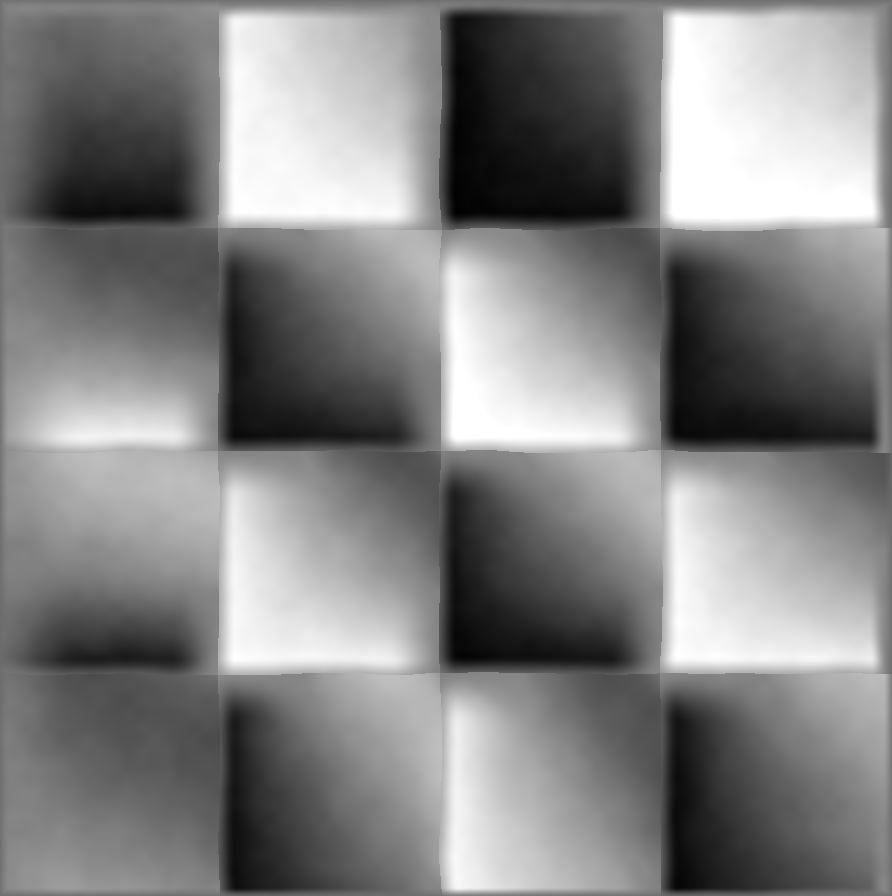
A Shadertoy shader for this texture map:

```glsl
// Soft grey 4 by 4 checkerboard: each square glows or darkens along its left and bottom edges.

float hash(vec2 p) {
    return fract(sin(dot(p, vec2(127.1, 311.7))) * 43758.5453);
}

float valueNoise(vec2 p) {
    vec2 i = floor(p);
    vec2 f = fract(p);
    f = f * f * (3.0 - 2.0 * f);
    return mix(mix(hash(i), hash(i + vec2(1, 0)), f.x),
               mix(hash(i + vec2(0, 1)), hash(i + vec2(1, 1)), f.x), f.y);
}

// Signed contrast of one square: strong at left and bottom, reversed at the far corner.
float squareContrast(vec2 cell, vec2 local) {
    bool firstColumn = cell.x < 0.5, lastColumn = cell.x > 2.5;
    bool bottomRow = cell.y < 0.5, topRow = cell.y > 2.5;

    // The outer squares see only part of the falloff.
    vec2 reach = clamp(local, 0.0, 1.0);
    if (firstColumn) reach.x = 0.75 + 0.25 * reach.x;
    if (lastColumn) reach.x *= 0.8;
    if (bottomRow) reach.y = 0.35 + 0.65 * reach.y;
    if (topRow) reach.y *= 0.4;

    float contrast = 0.51 - 0.8 * (1.0 - exp(-2.0 * reach.x * reach.y));
    vec2 farLobe = pow(reach, vec2(5.0)) * smoothstep(0.0, 0.5, reach.yx);
    contrast -= 0.11 * (farLobe.x + farLobe.y);

    // Quick rise from the left and bottom edges.
    vec2 riseWidth = vec2(firstColumn ? 0.38 : 0.08, bottomRow ? 0.04 : 0.08);
    vec2 rise = mix(vec2(0.25), vec2(1.0), smoothstep(vec2(-0.02), riseWidth, local));

    // Slower fade towards the right and top edges.
    vec2 fadeWidth = vec2(lastColumn ? 0.08 : 0.24, topRow ? 0.08 : 0.24);
    vec2 fade = 1.0 - smoothstep(1.02 - fadeWidth, vec2(1.02), local);
    float corner = 1.0 - 0.8 * pow(reach.x * reach.y, 6.0);
    float light = max(contrast, 0.0) * fade.x * fade.y;
    float reversed = min(contrast, 0.0) * corner;
    return (light + reversed) * rise.x * rise.y;
}

void mainImage(out vec4 fragColor, in vec2 fragCoord) {
    vec2 uv = fragCoord / iResolution.xy;
    vec2 grid = uv / 0.248 + vec2(0.01, 0.0);
    // Slightly uneven edges
    grid += 0.016 * (vec2(valueNoise(grid * 5.0), valueNoise(grid * 5.0 + 31.0)) - 0.5);

    vec2 cell = clamp(floor(grid), 0.0, 3.0);
    vec2 local = grid - cell;
    float polarity = mod(cell.x + cell.y, 2.0) < 0.5 ? 1.0 : -1.0;
    float strength = 0.95 + 0.12 * hash(cell + 3.0);
    float grey = 0.52 + polarity * strength * squareContrast(cell, local);

    // Cloudy smudges, then a thin dull frame
    grey += 0.035 * (valueNoise(grid * 7.0) - 0.5) + 0.02 * (valueNoise(grid * 17.0) - 0.5);
    vec2 border = min(uv, 1.0 - uv);
    grey = mix(0.42, grey, smoothstep(-0.004, 0.01, min(border.x, border.y)));

    fragColor = vec4(vec3(clamp(grey, 0.0, 1.0)), 1.0);
}
```
